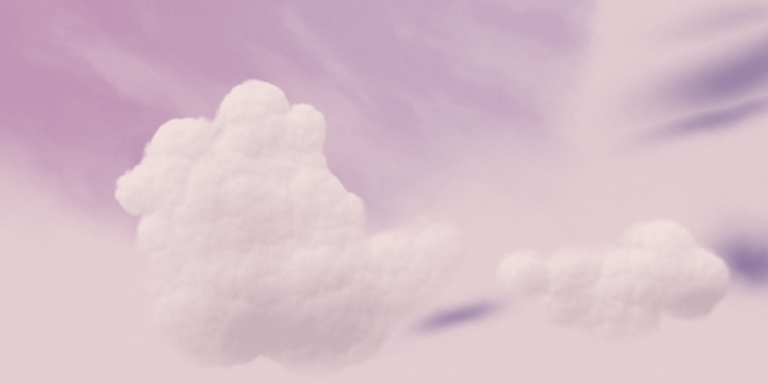
Reproduce this texture procedurally as a Shadertoy shader.

```glsl
// Pastel mauve sky with a towering cumulus, a smaller cloud and drifting haze.

// Palette
const vec3 MAUVE = vec3(0.755, 0.590, 0.715);
const vec3 LILAC = vec3(0.775, 0.660, 0.755);
const vec3 HAZE = vec3(0.895, 0.805, 0.820);
const vec3 DUSK = vec3(0.565, 0.465, 0.630);
const vec3 CLOUD_LIT = vec3(0.945, 0.875, 0.870);
const vec3 CLOUD_SHADE = vec3(0.795, 0.695, 0.730);

// Tuning
const vec2 LIGHT_DIR = vec2(-0.55, 0.83);
const float RELIEF_STEP = 0.018;
const float RELIEF_GAIN = 0.26;
const float PUFF_SCALE = 9.0;
const float PUFF_DEPTH = 0.06;
const float GRAIN = 0.012;

// Cloud lobes: centre and radius, in canvas heights
const int TOWER_END = 11;
const int LOBE_COUNT = 16;
const vec3 LOBES[LOBE_COUNT] = vec3[](
    vec3(0.67, 0.68, 0.10), vec3(0.77, 0.66, 0.065), vec3(0.495, 0.57, 0.115),
    vec3(0.39, 0.51, 0.075), vec3(0.56, 0.44, 0.20), vec3(0.755, 0.49, 0.13),
    vec3(0.845, 0.42, 0.10), vec3(0.60, 0.245, 0.20), vec3(0.83, 0.22, 0.19),
    vec3(1.03, 0.28, 0.11), vec3(1.13, 0.345, 0.075),
    vec3(1.72, 0.32, 0.10), vec3(1.80, 0.265, 0.09), vec3(1.365, 0.275, 0.06),
    vec3(1.48, 0.25, 0.09), vec3(1.61, 0.23, 0.12));

float hash12(vec2 p) {
    vec3 q = fract(vec3(p.xyx) * 0.1031);
    q += dot(q, q.yzx + 33.33);
    return fract((q.x + q.y) * q.z);
}

float valueNoise(vec2 p) {
    vec2 i = floor(p), f = fract(p);
    f = f * f * (3.0 - 2.0 * f);
    return mix(mix(hash12(i), hash12(i + vec2(1, 0)), f.x),
               mix(hash12(i + vec2(0, 1)), hash12(i + vec2(1, 1)), f.x), f.y);
}

float fbm(vec2 p) {
    float sum = 0.0, gain = 0.5;
    for (int i = 0; i < 5; i++) {
        sum += gain * valueNoise(p);
        p = mat2(1.6, 1.2, -1.2, 1.6) * p + 7.3;
        gain *= 0.5;
    }
    return sum;
}

// Rounded cells: one dome around each scattered point
float domes(vec2 p) {
    vec2 cell = floor(p);
    float nearest = 2.0;
    for (int y = -1; y <= 1; y++)
    for (int x = -1; x <= 1; x++) {
        vec2 c = cell + vec2(x, y);
        vec2 q = c + vec2(hash12(c), hash12(c + 41.7)) - p;
        nearest = min(nearest, dot(q, q));
    }
    return 1.0 - nearest;
}

float puffs(vec2 p) {
    float sum = 0.0, gain = 0.55;
    for (int i = 0; i < 4; i++) {
        sum += gain * domes(p);
        p = mat2(1.7, 1.2, -1.2, 1.7) * p + 3.1;
        gain *= 0.45;
    }
    return sum;
}

// Soft tilted ellipse
float blob(vec2 p, vec2 centre, vec2 radius, float angle) {
    float c = cos(angle), s = sin(angle);
    vec2 q = mat2(c, -s, s, c) * (p - centre) / radius;
    return exp(-dot(q, q));
}

// Height of a cloud made of a range of lobes; positive inside
float cloudHeight(vec2 p, int first, int last) {
    float h = -1.0;
    for (int i = first; i < last; i++) {
        vec2 q = p - LOBES[i].xy;
        float r = LOBES[i].z;
        float lobe = 0.5 * (r - dot(q, q) / r);
        float k = max(0.03 - abs(h - lobe), 0.0);
        h = max(h, lobe) + k * k / 0.12;
    }
    return h + PUFF_DEPTH * (puffs(p * PUFF_SCALE) - 0.62);
}

vec3 skyColor(vec2 p, float n, float wisp) {
    vec3 col = mix(MAUVE, LILAC, smoothstep(0.1, 1.25, p.x + 0.4 * n));
    col = mix(col, HAZE, 0.4 * smoothstep(0.4, 0.75, wisp));
    float line = 0.45 + 0.15 * exp(-25.0 * p.x * p.x) + 0.12 * smoothstep(0.8, 1.3, p.x);
    float low = smoothstep(line + 0.22, line - 0.18, p.y + 0.3 * n);
    float right = smoothstep(1.34, 1.54, p.x + 0.35 * n - 0.15 * (p.y - 0.7));
    col = mix(col, HAZE, max(low, 0.92 * right));
    col = mix(col, HAZE, 0.35 * blob(p, vec2(1.02, 0.58), vec2(0.28, 0.07), -0.55));
    // Dusky gaps
    vec2 q = p + vec2(0.16, 0.10) * n + 0.05 * (wisp - 0.5);
    float gap = 0.85 * blob(q, vec2(1.95, 0.82), vec2(0.24, 0.07), 0.35);
    gap = max(gap, 0.70 * blob(q, vec2(1.88, 0.70), vec2(0.19, 0.035), 0.30));
    gap = max(gap, 0.95 * blob(q, vec2(1.99, 0.335), vec2(0.11, 0.07), -0.2));
    gap = max(gap, 0.75 * blob(q, vec2(1.19, 0.175), vec2(0.12, 0.03), 0.35));
    gap = max(gap, 0.30 * blob(q, vec2(1.95, 0.97), vec2(0.18, 0.04), 0.2));
    return mix(col, DUSK, gap);
}

vec3 cloudColor(vec2 p, float h, int first, int last, float shadow) {
    float toLight = cloudHeight(p + RELIEF_STEP * LIGHT_DIR, first, last);
    float relief = clamp((h - toLight) / RELIEF_STEP, -1.0, 1.0);
    return mix(CLOUD_SHADE, CLOUD_LIT, clamp(0.74 + RELIEF_GAIN * relief - shadow, 0.0, 1.0));
}

void mainImage(out vec4 fragColor, in vec2 fragCoord) {
    vec2 p = fragCoord / iResolution.xy * vec2(2.0, 1.0);
    float n = fbm(p * 4.0) - 0.48;
    float wisp = fbm(mat2(0.85, 0.53, -0.53, 0.85) * p * vec2(3.0, 7.0) + n);
    vec3 col = skyColor(p, n, wisp);
    float pixel = 1.0 / iResolution.y;

    // Small cloud on the right, dissolving downwards
    float h = cloudHeight(p, TOWER_END, LOBE_COUNT);
    float soft = pixel + 0.012 + 0.02 * blob(p, vec2(1.55, 0.3), vec2(0.12), 0.0);
    float shadow = 0.70 * blob(p, vec2(1.80, 0.21), vec2(0.13, 0.06), 0.2)
                 + 0.32 * blob(p, vec2(1.49, 0.22), vec2(0.14, 0.10), 0.0);
    float cover = smoothstep(-soft, soft, h) * smoothstep(0.10, 0.22, p.y + 0.2 * n);
    col = mix(col, cloudColor(p, h, TOWER_END, LOBE_COUNT, shadow), cover);

    // Towering cloud, crisp above and frayed at its flanks
    h = cloudHeight(p, 0, TOWER_END);
    float fray = max(smoothstep(0.9, 1.15, p.x), smoothstep(0.45, 0.3, p.y) * smoothstep(0.6, 0.4, p.x));
    soft = pixel + mix(0.004, 0.035, fray);
    shadow = 0.68 * blob(p + 0.15 * n, vec2(0.76, 0.15), vec2(0.30, 0.16), 0.1)
           + 0.20 * blob(p, vec2(0.62, 0.44), vec2(0.16, 0.13), 0.0);
    cover = smoothstep(-soft, soft, h) * mix(1.0, 0.75, fray);
    col = mix(col, cloudColor(p, h, 0, TOWER_END, shadow), cover);

    // Ground haze and fine grain
    col = mix(col, HAZE, 0.85 * smoothstep(0.13, 0.01, p.y + 0.2 * n));
    col += GRAIN * (valueNoise(p * 180.0) - 0.5);
    fragColor = vec4(col, 1.0);
}
```
